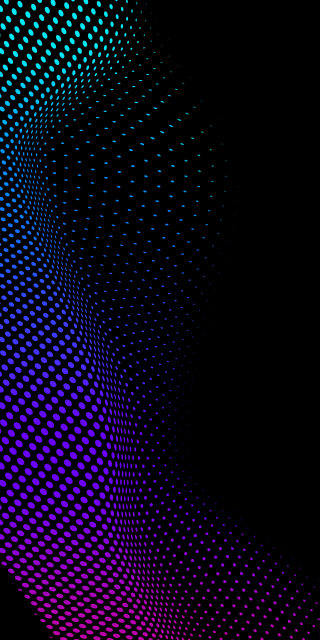
This background is drawn by a Shadertoy shader. Its source:

```glsl
// Folded halftone sheet of neon dots, cyan through violet to magenta on black.
#define COLUMN_DENSITY 24.0
#define ROW_DENSITY 25.0
#define ROW_WAVE 1.5
#define FAR_ROW_WAVE 2.2
#define FOLD_STRENGTH 2.4
#define COLUMN_LEAN 0.09
#define ROW_TILT 0.16
#define DOT_RADIUS 0.182
#define FAR_DOT_SCALE 0.34
#define BACKGROUND vec3(0.0, 0.0, 0.004)

// Horizontal position of the crease; depth runs from the top (0) to the base (1).
float foldCurve(float depth) {
    return 0.45 - 0.37 * smoothstep(0.0, 0.25, depth)
         + 0.31 * smoothstep(0.2, 0.72, depth)
         + 0.20 * smoothstep(0.78, 1.1, depth);
}

// Right-hand limit where the dots disappear.
float outerCurve(float depth) {
    return 0.46 + 0.30 * smoothstep(-0.05, 0.28, depth)
         - 0.155 * smoothstep(0.3, 0.68, depth)
         + 0.50 * smoothstep(0.7, 0.98, depth);
}

// Maps the canvas to sheet coordinates: columns squeeze at the crease, then spread.
vec2 sheetCoords(float x, float depth) {
    float y = 2.0 * depth;
    float fromFold = x - foldCurve(depth);
    float lower = smoothstep(0.36, 0.72, depth);
    float foldWidth = mix(0.085, 0.034, smoothstep(0.0, 0.28, depth))
                    + 0.03 * smoothstep(0.75, 1.0, depth);
    float bend = fromFold / foldWidth;
    float spread = 0.5 * (fromFold + foldWidth * log(cosh(clamp(bend, -30.0, 30.0))));
    float strength = FOLD_STRENGTH * mix(0.55, 1.0, smoothstep(0.0, 0.25, depth));
    float column = COLUMN_DENSITY * (x - COLUMN_LEAN * y)
                 + strength * tanh(bend) - mix(12.0, -3.0, lower) * spread;
    float row = ROW_DENSITY * (y - ROW_TILT * x)
              + ROW_WAVE * sin(4.5 * (y - 0.7))
              - FAR_ROW_WAVE * sin(4.5 * (y - 0.6)) * smoothstep(-0.05, 0.35, fromFold);
    return vec2(column, row);
}

vec3 neonRamp(float depth) {
    vec3 cyan = vec3(0.0, 0.91, 0.96);
    vec3 azure = vec3(0.0, 0.54, 1.0);
    vec3 indigo = vec3(0.24, 0.23, 1.0);
    vec3 violet = vec3(0.41, 0.01, 0.98);
    vec3 magenta = vec3(0.76, 0.0, 0.64);
    vec3 color = mix(cyan, azure, smoothstep(0.06, 0.28, depth));
    color = mix(color, indigo, smoothstep(0.25, 0.54, depth));
    color = mix(color, violet, smoothstep(0.5, 0.7, depth));
    return mix(color, magenta, smoothstep(0.72, 1.04, depth));
}

void mainImage(out vec4 fragColor, in vec2 fragCoord) {
    vec2 uv = fragCoord / iResolution.xy;
    float x = uv.x;
    float depth = 1.0 - uv.y;
    float fromFold = x - foldCurve(depth);
    float toEdge = outerCurve(depth) - x;

    // Staggered lattice: one dot in each diamond cell
    vec2 sheet = sheetCoords(x, depth);
    vec2 cell = fract(vec2(sheet.x + sheet.y, sheet.x - sheet.y)) - 0.5;
    vec2 local = 0.5 * vec2(cell.x + cell.y, cell.x - cell.y);
    vec2 stretch = vec2(1.0, mix(1.0, 1.35, smoothstep(0.45, 0.7, depth)));
    local *= stretch;

    // Dots swell toward the lower left and shrink beyond the crease
    float radius = DOT_RADIUS * mix(1.0, 1.46, smoothstep(0.4, 0.7, depth));
    float farScale = mix(FAR_DOT_SCALE, 0.5, smoothstep(0.4, 0.75, depth));
    radius *= mix(1.0, farScale, smoothstep(-0.08, 0.12, fromFold));
    radius *= mix(0.45, 1.0, smoothstep(0.0, 0.25, toEdge));
    float cutLine = x - 0.68 * (2.0 * depth - 1.77);
    radius *= smoothstep(-0.01, 0.03, cutLine);

    // Convert sheet distance to screen distance for even edges
    float dist = length(local);
    vec2 normal = local / max(dist, 0.001) * stretch;
    float slope = length(vec2(dot(normal, dFdx(sheet)), dot(normal, dFdy(sheet))));
    float coverage = clamp(0.5 + (radius - dist) / max(slope, 0.001), 0.0, 1.0);
    coverage *= smoothstep(-0.01, 0.12, toEdge) * smoothstep(-0.01, 0.02, cutLine);

    // Colour follows depth, with a green tint on the far upper side
    vec3 color = neonRamp(depth - 0.08 * max(fromFold, 0.0));
    float greenTint = smoothstep(0.3, 0.65, fromFold) * (1.0 - smoothstep(0.2, 0.42, depth));
    color = mix(color, vec3(0.0, 0.75, 0.5), 0.7 * greenTint);
    fragColor = vec4(mix(BACKGROUND, color, coverage), 1.0);
}
```
